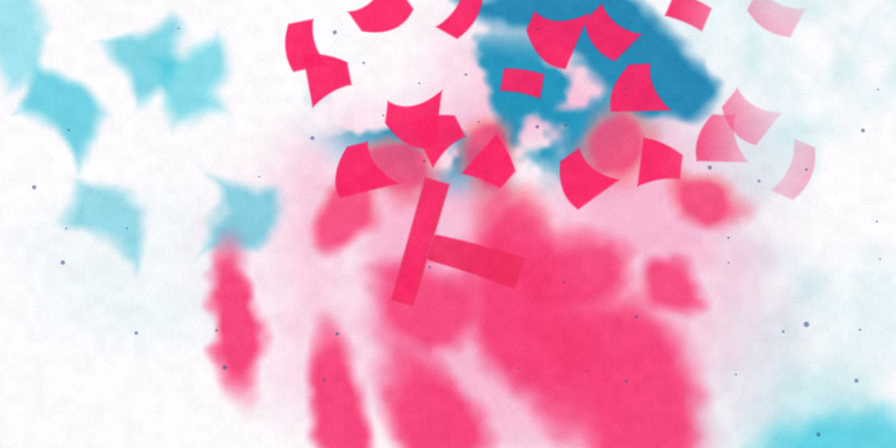
Reproduce this background procedurally as a Shadertoy shader.

```glsl
// Soft pink and cyan paint clouds on white, with a flurry of crisp curved paper shards.

const vec3 WHITE = vec3(0.992, 0.985, 0.995);
const vec3 MIST = vec3(0.80, 0.92, 0.94);
const vec3 ROSE = vec3(0.97, 0.72, 0.83);
const vec3 PINK = vec3(0.965, 0.23, 0.45);
const vec3 CORAL = vec3(0.97, 0.50, 0.50);
const vec3 VIVID = vec3(0.98, 0.16, 0.40);
const vec3 CYAN = vec3(0.24, 0.79, 0.87);
const vec3 BLUE = vec3(0.12, 0.52, 0.70);
const int RIBBONS = 6;
const int COLUMNS = 5;
const int CLOUDS = 9;
const int SHARDS = 19;
const float EDGE = 0.004;        // softness of the crisp shapes
const float SPECK_CELLS = 9.0;   // speck cells per canvas height
const float GRAIN = 0.022;

float hash(vec2 p) {
    return fract(sin(dot(p, vec2(127.1, 311.7))) * 43758.5453);
}

float noise(vec2 p) {
    vec2 i = floor(p), f = fract(p);
    f = f * f * (3.0 - 2.0 * f);
    vec2 e = vec2(0.0, 1.0);
    return mix(mix(hash(i), hash(i + e.yx), f.x),
               mix(hash(i + e), hash(i + e.yy), f.x), f.y);
}

float fbm(vec2 p) {
    float sum = 0.0, gain = 0.5;
    for (int i = 0; i < 4; i++) {
        sum += gain * noise(p);
        p = p * 2.03 + 7.1;
        gain *= 0.5;
    }
    return sum;
}

vec2 rotate(vec2 p, float a) {
    float c = cos(a), s = sin(a);
    return vec2(c * p.x + s * p.y, c * p.y - s * p.x);
}

// Fuzzy ellipse: 1 inside, fading to 0 outside
float puff(vec2 d, vec2 radius) {
    return 1.0 - smoothstep(0.6, 1.35, length(d / radius));
}

// Tapered quad with bowed sides
float shard(vec2 d, vec2 size, float taper, float bow) {
    float y = d.y / size.y;
    float side = abs(d.x + bow * size.x * y * y) - size.x * (1.0 + taper * y);
    return max(side, abs(d.y) - size.y);
}

float fill(float dist, float soft) {
    return 1.0 - smoothstep(-soft, soft, dist);
}

void mainImage(out vec4 fragColor, in vec2 fragCoord) {
    vec2 p = fragCoord / iResolution.y;
    p.x *= 2.0 * iResolution.y / iResolution.x;
    vec2 warp = vec2(fbm(p * 5.0), fbm(p * 5.0 + 31.0)) - 0.47;
    vec2 q = p + 0.16 * warp;
    float cloud = fbm(p * 3.5 + 11.0);

    // Paper, mist on the right, rosy haze in the middle
    vec3 col = mix(WHITE, MIST, smoothstep(1.35, 1.8, q.x) * smoothstep(0.3, 0.62, cloud));
    col = mix(col, MIST, 0.5 * puff(q - vec2(0.3, 0.4), vec2(0.28, 0.2)) * cloud);
    col = mix(col, CYAN, 0.75 * puff(q - vec2(1.87, 0.0), vec2(0.2, 0.12)));
    float haze = puff(q - vec2(1.12, 0.42), vec2(0.56, 0.48));
    col = mix(col, ROSE, haze * smoothstep(0.25, 0.65, cloud + 0.05));

    // Blurred cyan ribbons on the left
    for (int i = 0; i < RIBBONS; i++) {
        float k = float(i), h = hash(vec2(k, 4.0));
        vec2 d = q - vec2(0.05 + 0.1 * k, 0.74 + 0.2 * sin(2.0 * k + 1.0));
        float m = fill(shard(rotate(d, 0.3 + 1.1 * h * sin(k)), vec2(0.055, 0.085), 0.1, 0.3), 0.024);
        col = mix(col, mix(CYAN, BLUE, 0.15 * k * h), m * (0.45 + 0.5 * hash(vec2(k, 9.0))));
    }

    // Deep blue sweep and patches across the top
    vec2 sweep = rotate(q - vec2(1.34, 0.92), -0.62);
    col = mix(col, BLUE, 0.95 * fill(shard(sweep, vec2(0.27, 0.085), 0.1, 0.2), 0.025));
    float patches = puff(p - vec2(1.08, 0.76), vec2(0.34, 0.17));
    col = mix(col, mix(CYAN, BLUE, 0.75), patches * smoothstep(0.47, 0.6, fbm(p * 6.0 + 3.0)));

    // Pink masses: leaning columns below, rounded clouds above
    float clear = 1.0;
    for (int i = 0; i < COLUMNS; i++) {
        float k = float(i);
        vec2 d = q - vec2(0.53 + 0.22 * k, 0.12 + 0.17 * cos(2.0 * k));
        d.x += 0.09 * k * d.y;
        clear *= 1.0 - 0.92 * puff(d, vec2(0.05 + 0.021 * k, 0.17 + 0.03 * k));
    }
    for (int i = 0; i < CLOUDS; i++) {
        float k = float(i);
        vec2 d = q - vec2(0.78 + 0.1 * k, 0.5 + 0.17 * sin(2.4 * k));
        vec2 radius = vec2(0.06, 0.075) + 0.035 * hash(vec2(k, 2.0));
        clear *= 1.0 - 0.85 * puff(rotate(d, k), radius);
    }
    float mass = 1.0 - clear;
    float warm = smoothstep(0.4, 0.7, p.y) * (1.0 - smoothstep(0.5, 1.0, mass));
    col = mix(col, mix(PINK, CORAL, warm), mass);

    // Crisp shards, paler and more glassy toward the right
    for (int i = 0; i < SHARDS; i++) {
        float k = float(i), h = hash(vec2(k, 17.0)), g = hash(vec2(k, 23.0));
        vec2 d = p - vec2(0.67 + 0.062 * k, 0.79 + 0.19 * sin(2.3 * k + 0.6));
        d = rotate(d, 6.283 * h);
        float dist = shard(d, vec2(0.024 + 0.022 * g, 0.04 + 0.025 * h), 0.6 * g - 0.1, 0.7 * h);
        float glass = smoothstep(1.45, 1.75, p.x);
        float opacity = mix(0.95, 0.4 + 3.0 * d.x, glass);
        col = mix(col, mix(VIVID, ROSE * 0.95, 0.5 * glass), opacity * fill(dist, EDGE));
    }

    // Two large bars meeting at the centre
    float barA = shard(rotate(p - vec2(0.937, 0.46), -0.28), vec2(0.027, 0.142), 0.05, 0.0);
    float barB = shard(rotate(p - vec2(1.06, 0.422), 1.28), vec2(0.033, 0.105), -0.1, 0.1);
    float bars = min(barA, barB);
    vec3 barColor = mix(VIVID, vec3(0.90, 0.20, 0.36), smoothstep(-0.02, 0.0, barA) * 0.6);
    col = mix(col, barColor, 0.93 * fill(bars, EDGE));

    // Ink specks and fine grain
    vec2 cell = floor(p * SPECK_CELLS);
    vec2 jitter = 0.2 + 0.6 * vec2(hash(cell + 3.0), hash(cell + 8.0));
    float size = mix(0.015, 0.055, pow(hash(cell + 5.0), 4.0));
    float speck = fill(length(fract(p * SPECK_CELLS) - jitter) - size, 0.025);
    col = mix(col, vec3(0.25, 0.35, 0.55), 0.6 * speck * step(0.7, hash(cell)));
    col += GRAIN * (hash(floor(p * 256.0)) - 0.5) + 0.03 * (noise(p * 45.0) - 0.5);

    fragColor = vec4(clamp(col, 0.0, 1.0), 1.0);
}
```
